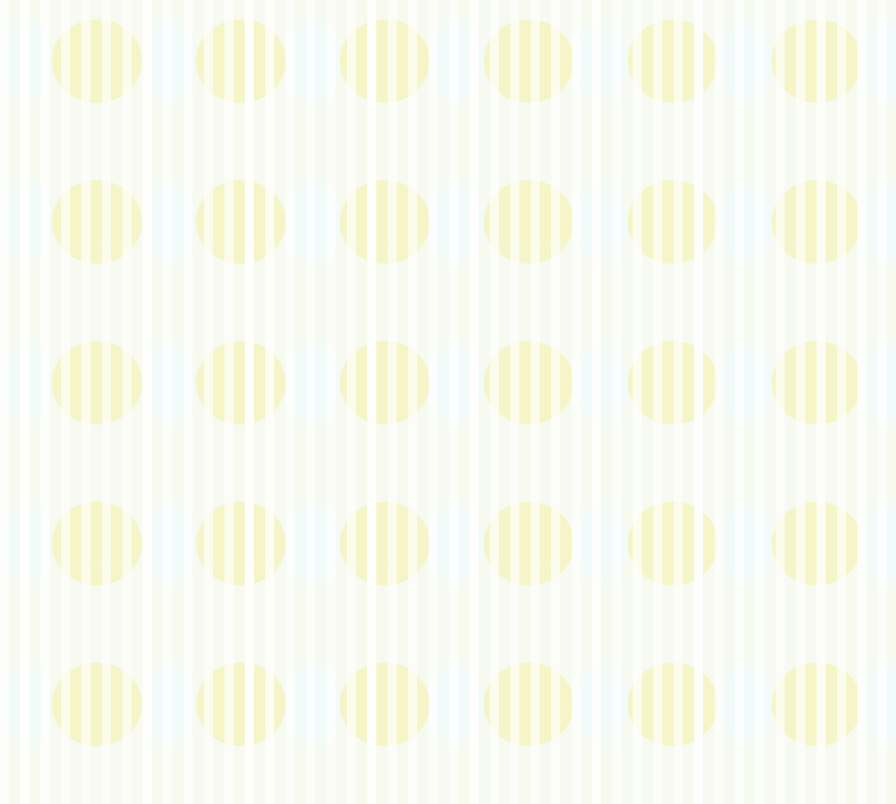
Give the GLSL for this pattern, as a Shadertoy shader.

```glsl
const vec2 DOT_PITCH = vec2(0.1607, 0.2);        // fractions of the canvas
const vec2 DOT_CENTER = vec2(0.1081, 0.1240);
const vec2 DOT_RADIUS = vec2(0.0503, 0.0520);
const vec2 GLOW_RADIUS = vec2(0.0300, 0.0500);
const float STRIPE_PITCH = 0.02279;
const float STRIPE_START = 0.0098;
const float STRIPE_DUTY = 0.56;

const vec3 PAPER_DARK = vec3(0.968, 0.980, 0.945);
const vec3 PAPER_LIGHT = vec3(0.988, 0.994, 0.976);
const vec3 DOT_DARK = vec3(0.961, 0.961, 0.785);
const vec3 DOT_LIGHT = vec3(0.988, 0.988, 0.925);
const vec3 GLOW_DARK = vec3(0.950, 0.984, 0.978);
const vec3 GLOW_LIGHT = vec3(0.985, 0.998, 0.996);
const vec3 WARM_TINT = vec3(0.006, -0.002, -0.008);

// Offset from the nearest point of a repeating grid
vec2 gridOffset(vec2 p, vec2 center, vec2 pitch) {
    return (fract((p - center) / pitch + 0.5) - 0.5) * pitch;
}

// Filled ellipse with a given edge softness, in canvas heights
float ellipseMask(vec2 offset, vec2 radius, float softness) {
    float d = (length(offset / radius) - 1.0) * radius.y;
    return 1.0 - smoothstep(-softness, softness, d);
}

// Coverage of the darker part of a stripe, phase in 0..1
float stripeMask(float phase, float duty, float softness) {
    float d = abs(phase - 0.5 * duty);
    d = min(d, 1.0 - d);
    return 1.0 - smoothstep(-softness, softness, d - 0.5 * duty);
}

// Slow irregular variation from layered sines, in 0..1
float layeredSines(float x) {
    return 0.5 + 0.25 * (sin(x * 2.31 + 0.7) + sin(x * 5.17 + 1.9));
}

void mainImage(out vec4 fragColor, in vec2 fragCoord) {
    vec2 uv = fragCoord / iResolution.xy;
    vec2 pixel = 1.0 / iResolution.xy;

    // Pinstripes running down the whole canvas
    float stripePos = (uv.x - STRIPE_START) / STRIPE_PITCH;
    float stripe = stripeMask(fract(stripePos), STRIPE_DUTY, 0.7 * pixel.x / STRIPE_PITCH);
    float stripeTone = layeredSines(floor(stripePos));

    // Dots, with pale cool ovals halfway between them
    vec2 dotOffset = gridOffset(uv, DOT_CENTER, DOT_PITCH);
    vec2 glowCenter = DOT_CENTER + vec2(0.5 * DOT_PITCH.x, 0.0);
    vec2 glowOffset = gridOffset(uv, glowCenter, DOT_PITCH);
    float dots = ellipseMask(dotOffset, DOT_RADIUS, 0.8 * pixel.y);
    float glow = ellipseMask(glowOffset, GLOW_RADIUS, 0.010);

    // Uneven whiteness of the light stripes
    float bleach = (1.0 - stripe) * smoothstep(0.55, 0.9, stripeTone);
    vec3 paper = mix(PAPER_LIGHT, PAPER_DARK, stripe);
    paper += WARM_TINT * stripe * (stripeTone - 0.4);
    vec3 color = mix(paper, mix(GLOW_LIGHT, GLOW_DARK, stripe), glow);
    color = mix(color, mix(DOT_LIGHT, DOT_DARK, stripe), dots);
    color = mix(color, vec3(0.996, 0.998, 0.988), 0.85 * bleach);

    // Hairline seam through every second row of dots
    float seamDistance = abs(gridOffset(uv, vec2(0.0, 0.297), vec2(1.0, 0.4)).y);
    float seam = 1.0 - smoothstep(0.0, 0.0008 + pixel.y, seamDistance);
    color = mix(color, PAPER_LIGHT, 0.2 * seam * dots);

    fragColor = vec4(color, 1.0);
}
```
